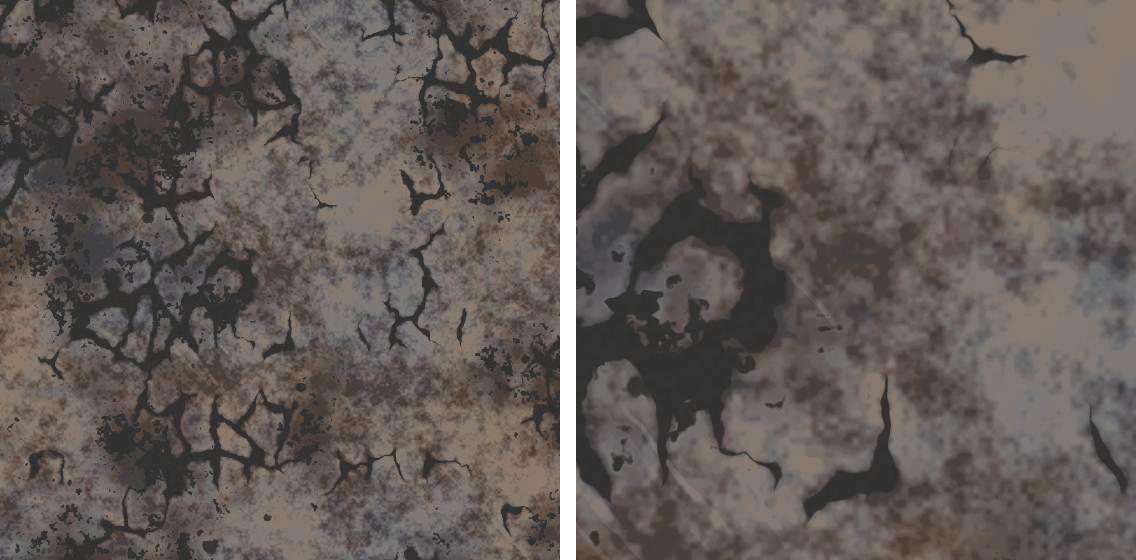
Left, the full canvas; right, a detail of the centre.
Write a Shadertoy shader that draws this texture.

```glsl
// Weathered, cracked plaster: taupe and blue-grey grime broken by dark cracks.
// Layered noise picks a tone from a colour ramp; a warped, rounded Voronoi net
// makes the cracks, and thresholded grain adds sooty smudges.

float hash(vec2 p) {
    vec3 q = fract(vec3(p.xyx) * 0.1031);
    q += dot(q, q.yzx + 33.33);
    return fract((q.x + q.y) * q.z);
}

vec2 hash2(vec2 p) {
    return vec2(hash(p + 3.7), hash(p + 71.3));
}

float noise(vec2 p) {
    vec2 i = floor(p), f = fract(p);
    f = f * f * (3.0 - 2.0 * f);
    return mix(mix(hash(i), hash(i + vec2(1, 0)), f.x),
               mix(hash(i + vec2(0, 1)), hash(i + vec2(1, 1)), f.x), f.y);
}

float fbm(vec2 p) {
    float sum = 0.0, amp = 0.516;
    for (int i = 0; i < 5; i++) {
        sum += amp * noise(p);
        p = mat2(1.6, 1.2, -1.2, 1.6) * p + 17.3;
        amp *= 0.5;
    }
    return sum;
}

vec2 cellPoint(vec2 cell) {
    return cell + 0.5 + 0.84 * (hash2(cell) - 0.5);
}

// Distance to the cell borders, blended so that junctions grow thicker
float crackDistance(vec2 p) {
    vec2 base = floor(p), home = base, nearest = vec2(0);
    float best = 9.0;
    for (int y = -1; y <= 1; y++)
    for (int x = -1; x <= 1; x++) {
        vec2 cell = base + vec2(x, y);
        vec2 r = cellPoint(cell) - p;
        if (dot(r, r) < best) { best = dot(r, r); nearest = r; home = cell; }
    }
    float sum = 0.0;
    for (int y = -2; y <= 2; y++)
    for (int x = -2; x <= 2; x++) {
        if (x == 0 && y == 0) continue;
        vec2 r = cellPoint(home + vec2(x, y)) - p;
        float edge = dot(0.5 * (r + nearest), normalize(r - nearest));
        sum += exp(-15.0 * edge);
    }
    return -log(sum) / 15.0;
}

vec3 plasterRamp(float q) {
    vec3 c = mix(vec3(0.28, 0.25, 0.24), vec3(0.36, 0.32, 0.30), smoothstep(0.08, 0.30, q));
    c = mix(c, vec3(0.41, 0.37, 0.36), smoothstep(0.30, 0.54, q));
    c = mix(c, vec3(0.45, 0.43, 0.41), smoothstep(0.54, 0.77, q));
    return mix(c, vec3(0.52, 0.475, 0.44), smoothstep(0.77, 0.95, q));
}

void mainImage(out vec4 fragColor, in vec2 fragCoord) {
    vec2 p = fragCoord / iResolution.y;
    float pixel = 1.0 / iResolution.y;

    // Shared layers from broad patches down to dust
    float zone = fbm(p * 3.3 + 4.1) - 0.5;
    float patches = fbm(p * 13.0 + 31.0) - 0.5;
    float grain = fbm(p * 64.0 + 57.0) - 0.5;
    float dust = noise(p * 240.0) - 0.5;

    // Cracks: taller than wide, wandering, fading in and out
    vec2 warp = vec2(fbm(p * 12.0 + 9.0), fbm(p * 12.0 + 83.0)) - 0.5;
    vec2 ragged = vec2(noise(p * 85.0), noise(p * 85.0 + 40.0)) - 0.5;
    vec2 q = p + 0.085 * warp + 0.004 * ragged;
    float d = crackDistance(q * vec2(15.5, 11.0) + 5.0) / 13.0 + 0.006 * grain;
    float width = 0.034 * zone + 0.027 * (noise(p * 12.0 + 60.0) - 0.5) - 0.0008;
    width = min(width, 0.0065);
    float soft = max(0.0011, pixel * 0.7);
    float ink = 1.0 - smoothstep(-soft, soft, d - width);
    ink *= smoothstep(-0.001, 0.001, width);
    float cracked = smoothstep(-0.004, 0.003, width);

    // Sooty smudges with a dry, speckled rim
    float soot = 2.2 * zone + 2.0 * (fbm(p * 9.0 + 22.0) - 0.5) + 1.7 * grain + 0.5 * dust;
    ink = max(ink, smoothstep(0.46, 0.68, soot));

    // A few round blots
    for (int i = 0; i < 7; i++) {
        vec2 centre = hash2(vec2(i, 19));
        float radius = mix(0.004, 0.014, hash(vec2(i, 47)));
        float blot = length(p - centre) - radius + 0.018 * grain + 0.006 * ragged.x;
        ink = max(ink, 0.9 - 0.9 * smoothstep(-0.0015, 0.0015, blot));
    }

    // Plaster tone: grime, pale crack rims and brushed scratches
    float tone = 0.2 - 3.6 * zone + 4.0 * patches + 4.6 * grain + 1.5 * dust;
    tone -= 0.6 * smoothstep(0.05, 0.5, soot);
    float rim = (d - width - 0.009) / 0.006;
    tone += 0.7 * cracked * exp(-rim * rim);
    tone -= 0.6 * cracked * (1.0 - smoothstep(0.0, 0.006, d - width));
    vec2 along = mat2(0.78, -0.62, 0.62, 0.78) * (p + 0.03 * warp);
    float scratch = smoothstep(0.80, 0.95, noise(along * vec2(190.0, 11.0)));
    tone += 1.1 * scratch * smoothstep(0.52, 0.68, fbm(p * 5.0 + 77.0));
    tone += 0.6 * (noise(p * vec2(9.0, 75.0) + 13.0) - 0.5);
    vec3 colour = plasterRamp(1.0 / (1.0 + exp(-1.65 * tone)));

    // Drift between blue-grey wash and warm tan
    float warmth = 2.2 * (fbm(p * 4.2 + 91.0) - 0.5) + 1.2 * (fbm(p * 40.0 + 6.0) - 0.5);
    colour += clamp(warmth, -0.6, 0.6) * vec3(0.05, 0.0, -0.05);

    vec3 soil = vec3(0.198, 0.195, 0.193) + 0.02 * dust;
    fragColor = vec4(mix(colour, soil, ink), 1.0);
}
```
